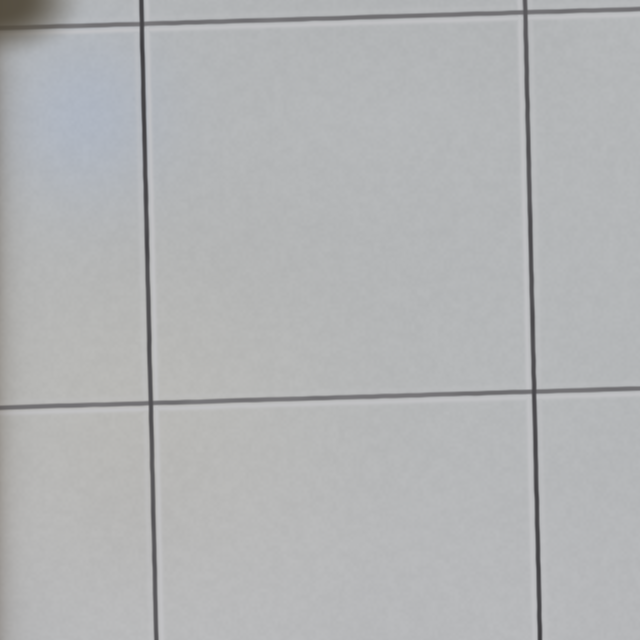
Reproduce this pattern procedurally as a three.js fragment shader.

```glsl
#define PITCH vec2(0.5996, 0.593)
#define ORIGIN vec2(0.2442, 0.363)
#define SKEW vec2(0.0235, -0.030)
#define HALF_WIDTH vec2(0.0033, 0.0034)
#define EDGE_SOFTNESS 0.0022
#define TILE_COLOR vec3(0.703, 0.712, 0.718)
#define HALO_COLOR vec3(0.765, 0.765, 0.775)
#define DARK_JOINT vec3(0.235, 0.230, 0.240)
#define PALE_JOINT vec3(0.430, 0.425, 0.435)
#define CORNER_COLOR vec3(0.300, 0.270, 0.215)
#define GRAIN 0.012

varying vec2 vUv;

float hash(vec2 p) {
  vec3 q = fract(vec3(p.xyx) * 0.1031);
  q += dot(q, q.yzx + 33.33);
  return fract((q.x + q.y) * q.z);
}

float noise(vec2 p) {
  vec2 cell = floor(p);
  vec2 f = fract(p);
  f = f * f * (3.0 - 2.0 * f);
  float low = mix(hash(cell), hash(cell + vec2(1.0, 0.0)), f.x);
  float high = mix(hash(cell + vec2(0.0, 1.0)), hash(cell + 1.0), f.x);
  return mix(low, high, f.y);
}

float blob(vec2 p, vec2 center, vec2 radius) {
  vec2 d = (p - center) / radius;
  return exp(-dot(d, d));
}

float stroke(float d, float halfWidth) {
  return 1.0 - smoothstep(halfWidth - EDGE_SOFTNESS, halfWidth + EDGE_SOFTNESS, abs(d));
}

float halo(float d, float center) {
  float t = (d - center) / 0.004;
  return exp(-t * t);
}

// Glazed surface with faint tints and grain
vec3 tileSurface(vec2 uv) {
  vec3 color = TILE_COLOR;
  color += vec3(-0.015, 0.005, 0.045) * blob(uv, vec2(0.13, 0.82), vec2(0.12, 0.13));
  color += vec3(0.014, 0.004, -0.012) * blob(uv, vec2(0.20, 0.35), vec2(0.35, 0.30));
  color += vec3(0.014, 0.010, 0.012) * (1.0 - smoothstep(0.0, 0.45, uv.y));
  color += 0.014 * (noise(uv * 5.0) - 0.5);
  color += GRAIN * (noise(uv * 90.0) + noise(uv * 220.0) - 1.0);
  return color;
}

void main() {
  // Signed distance to the nearest joint on each axis
  vec2 skewed = vUv + SKEW * vUv.yx;
  vec2 grid = (skewed - ORIGIN) / PITCH;
  vec2 index = floor(grid + 0.5);
  vec2 d = (grid - index) * PITCH;
  d += 0.0007 * (vec2(noise(vUv.yx * 55.0), noise(vUv * 55.0 + 17.0)) - 0.5);

  vec3 color = tileSurface(vUv);

  // Bright rims beside the joints
  float rimSide = index.x < 0.5 ? 1.0 : -1.0;
  float rim = 0.8 * halo(d.x * rimSide, 0.009) + 0.35 * halo(d.x * rimSide, -0.009);
  rim = max(rim, 0.8 * halo(d.y, -0.009) + 0.2 * halo(d.y, 0.009));
  color = mix(color, HALO_COLOR, min(rim, 1.0));

  // Joints, with uneven darkness along their length
  float wear = noise(vUv * 26.0 + 5.0) - 0.5;
  float fade = index.x < 0.5 ? 1.0 - vUv.y : vUv.y;
  vec3 uprightInk = mix(DARK_JOINT, PALE_JOINT, 0.1 + 0.5 * fade) + 0.05 * wear;
  vec3 levelInk = PALE_JOINT + 0.05 * wear;
  color = mix(color, levelInk, 0.95 * stroke(d.y, HALF_WIDTH.y));
  color = mix(color, uprightInk, stroke(d.x, HALF_WIDTH.x));

  // Shade along the left edge and in the upper left corner
  color *= 1.0 - vec3(0.16, 0.18, 0.20) * exp(-vUv.x / 0.018);
  float corner = length((vUv - vec2(0.0, 1.0)) / vec2(0.125, 0.085));
  color = mix(color, CORNER_COLOR, 0.9 * (1.0 - smoothstep(0.25, 1.15, corner)));

  gl_FragColor = vec4(color, 1.0);
}
```
